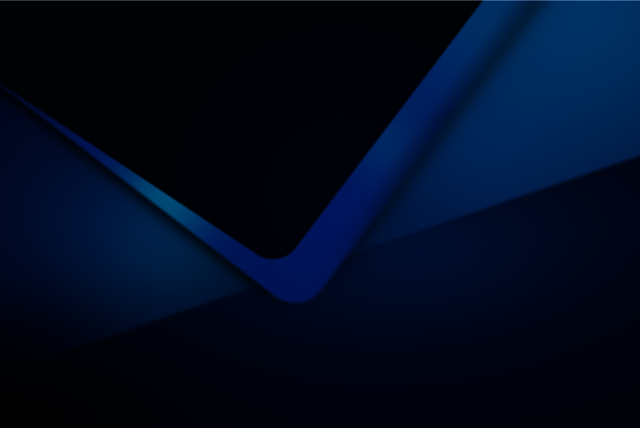
Reproduce this background procedurally as a Shadertoy shader.

```glsl
// Dark blue layered sheets: a black rounded wedge over a glowing blue band,
// resting on lit panels that are cut by one slanted line.
// Layers are signed distances; light is a sum of soft Gaussian glows.

// Soft round light with separate horizontal and vertical reach
float glow(vec2 p, vec2 center, vec2 reach) {
    vec2 q = (p - center) / reach;
    return exp(-dot(q, q));
}

// Rounded corner between two half planes, negative inside
float roundedWedge(float a, float b, float radius) {
    vec2 q = vec2(a, b) + radius;
    return min(max(q.x, q.y), 0.0) + length(max(q, 0.0)) - radius;
}

// Antialiased coverage of the inside of a distance field
float cover(float d, float blur) {
    float w = blur + 0.7 / iResolution.y;
    return 1.0 - smoothstep(-w, w, d);
}

void mainImage(out vec4 fragColor, in vec2 fragCoord) {
    vec2 p = fragCoord / iResolution.y;
    float rightArm = smoothstep(0.68, 0.82, p.x);

    // Edges of the inner wedge, the outer band and the floor line
    float inner = roundedWedge(dot(p - vec2(0.0, 0.805), vec2(-0.554, -0.8325)),
                               dot(p - vec2(1.129, 1.0), vec2(0.7975, -0.6033)), 0.062);
    float leftEdge = dot(p - vec2(0.0, 0.801), vec2(-0.6085, -0.7936));
    float rightEdge = dot(p - vec2(1.252, 1.0), vec2(0.8040, -0.5946));
    float outer = roundedWedge(leftEdge, rightEdge, 0.08);
    float floorLine = (p.y - 0.128 - 0.34 * p.x) * 0.947;

    // Dim floor, brightest below the tip
    vec3 ground = vec3(0.0, 0.006, 0.034)
        + vec3(0.0, 0.024, 0.085) * glow(p, vec2(0.82, 0.38), vec2(0.55, 0.26))
        + vec3(0.0, 0.014, 0.045) * glow(p, vec2(0.98, 0.42), vec2(0.22, 0.14))
        + vec3(0.0, 0.014, 0.045) * glow(p, vec2(1.30, 0.52), vec2(0.40, 0.25));
    ground *= 1.0 - 0.95 * glow(p, vec2(0.0), vec2(0.42, 0.20));

    // Lit panels left and right of the band
    vec3 leftPanel = vec3(0.0, 0.016, 0.100)
        + vec3(0.0, 0.095, 0.135) * glow(p, vec2(0.42, 0.44), vec2(0.22, 0.19))
        + vec3(0.0, 0.030, 0.080) * glow(p, vec2(0.22, 0.50), vec2(0.26, 0.25));
    leftPanel *= 1.0 - 0.8 * glow(p, vec2(0.0, 0.14), vec2(0.28, 0.16));
    vec3 rightPanel = vec3(0.0, 0.066, 0.212)
        + vec3(0.0, 0.125, 0.175) * glow(p, vec2(1.37, 0.98), vec2(0.36, 0.34))
        + vec3(0.0, 0.044, 0.085) * glow(p, vec2(1.10, 0.65), vec2(0.25, 0.22));
    vec3 panel = mix(leftPanel, rightPanel, rightArm);
    vec3 color = mix(ground, panel, cover(-floorLine, 0.005));

    // Shadow cast by the band: tight and deep on the left, softer on the right
    float shadowWidth = mix(0.023, 0.030, rightArm);
    float shadow = exp(-pow(max(outer, 0.0) / shadowWidth, 2.0));
    color *= 1.0 - mix(0.75, 0.42, rightArm) * shadow * smoothstep(-0.10, 0.04, floorLine);

    // Blue band with cyan highlights on both arms
    vec3 band = vec3(0.0, 0.068, 0.315)
        + vec3(0.0, 0.012, 0.050) * glow(p, vec2(0.80, 0.49), vec2(0.20, 0.18))
        + vec3(0.0, 0.220, 0.145) * glow(p, vec2(0.39, 0.535), vec2(0.12, 0.11))
        + vec3(0.0, 0.080, 0.055) * glow(p, vec2(0.90, 0.67), vec2(0.09, 0.10))
        + vec3(0.0, 0.110, 0.065) * glow(p, vec2(1.16, 0.98), vec2(0.17, 0.20))
        + vec3(0.0, 0.035, 0.045) * glow(p, vec2(1.03, 0.83), vec2(0.12, 0.12));
    band *= mix(0.55, 1.0, smoothstep(0.0, 0.25, p.x));

    // The right arm dims gradually into its soft outer edge
    band *= 1.0 - 0.38 * smoothstep(-0.060, 0.005, rightEdge) * smoothstep(0.68, 0.95, p.x);
    color = mix(color, band, cover(outer, mix(0.004, 0.008, rightArm)));

    // Black sheet on top, a trace of blue near the tip
    vec3 sheet = vec3(0.0, 0.002, 0.012)
        + vec3(0.0, 0.004, 0.026) * glow(p, vec2(0.80, 0.55), vec2(0.40, 0.40));
    color = mix(color, sheet, cover(inner, 0.002));

    // Hairline of light along the top of the canvas
    color += vec3(0.20, 0.18, 0.17) * cover(0.9985 - p.y, 0.0003) * 0.0
           + vec3(0.20, 0.20, 0.22) * smoothstep(0.9970, 0.9985, p.y);

    fragColor = vec4(color, 1.0);
}
```
